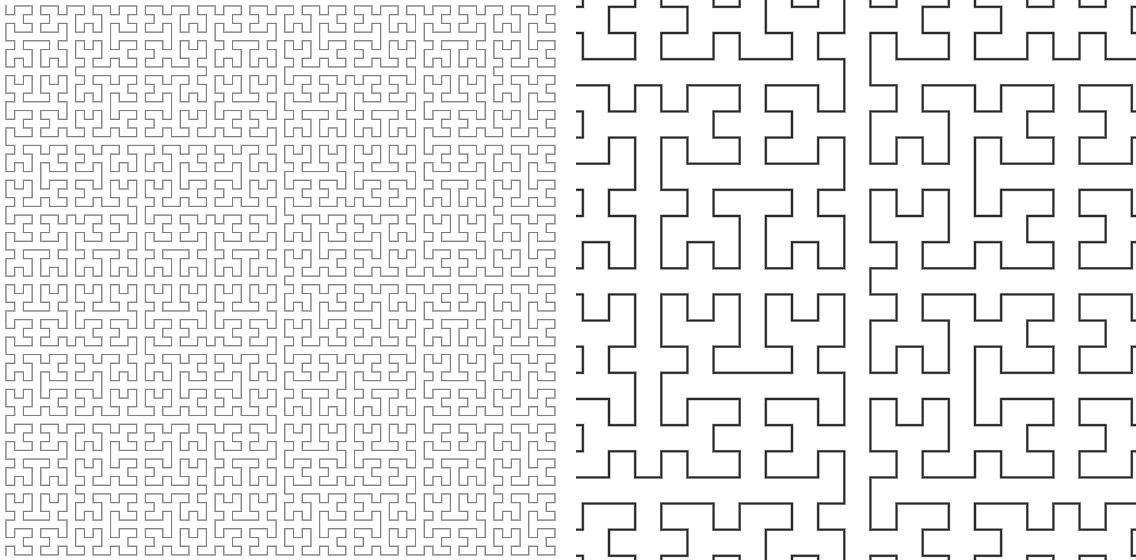
Left: the whole. Right: its middle third, enlarged.
Write a Shadertoy shader that draws this pattern.

```glsl
// A sixth-order Hilbert curve: one thin dark line through 64 x 64 grid points on white.
// Each pixel finds its nearest grid point, turns it into a position along the curve,
// and measures the distance to the links with the previous and the next point.

const int SIDE = 64;

// Turns or mirrors a quadrant so that its curve joins its neighbours.
ivec2 orient(ivec2 cell, ivec2 quadrant, int size) {
    if (quadrant.y == 1) return cell;
    if (quadrant.x == 1) cell = size - 1 - cell;
    return cell.yx;
}

// Grid cell (row, column) to position along the curve.
int cellToIndex(ivec2 cell) {
    int index = 0;
    for (int s = SIDE / 2; s > 0; s /= 2) {
        ivec2 quadrant = (cell / s) & 1;
        index += s * s * ((3 * quadrant.x) ^ quadrant.y);
        cell = orient(cell, quadrant, SIDE);
    }
    return index;
}

// Position along the curve to grid cell (row, column).
ivec2 indexToCell(int index) {
    ivec2 cell = ivec2(0);
    for (int s = 1; s < SIDE; s *= 2) {
        int row = (index / 2) & 1;
        ivec2 quadrant = ivec2(row, (index ^ row) & 1);
        cell = orient(cell, quadrant, s) + s * quadrant;
        index /= 4;
    }
    return cell;
}

// Square-ended distance from p to the link between the origin and a neighbour.
float linkDistance(vec2 p, vec2 link) {
    vec2 q = abs(p - link * clamp(dot(p, link), 0.0, 1.0));
    return max(q.x, q.y);
}

void mainImage(out vec4 fragColor, in vec2 fragCoord) {
    float canvas = min(iResolution.x, iResolution.y);
    vec2 uv = (fragCoord - 0.5 * iResolution.xy) / canvas;

    // Grid coordinates as (row from the top, column from the left)
    float spacing = 0.01556;
    vec2 grid = (vec2(-uv.y, uv.x) - 0.0008) / spacing + 0.5 * float(SIDE - 1);
    ivec2 cell = clamp(ivec2(floor(grid + 0.5)), 0, SIDE - 1);
    vec2 local = grid - vec2(cell);

    // Nearest of the two links; the curve's ends have only one
    int index = cellToIndex(cell);
    float d = 1e3;
    for (int stepDir = -1; stepDir <= 1; stepDir += 2) {
        int neighbour = index + stepDir;
        if (neighbour < 0 || neighbour >= SIDE * SIDE) continue;
        d = min(d, linkDistance(local, vec2(indexToCell(neighbour) - cell)));
    }
    d *= spacing;

    // Share of a slightly soft pixel covered by the line
    float halfLine = 0.00068;
    float halfPixel = 0.65 / canvas;
    float overlap = min(d + halfLine, halfPixel) - max(d - halfLine, -halfPixel);
    float coverage = max(overlap, 0.0) / (2.0 * halfPixel);

    fragColor = vec4(mix(vec3(1.0), vec3(0.15), coverage), 1.0);
}
```
